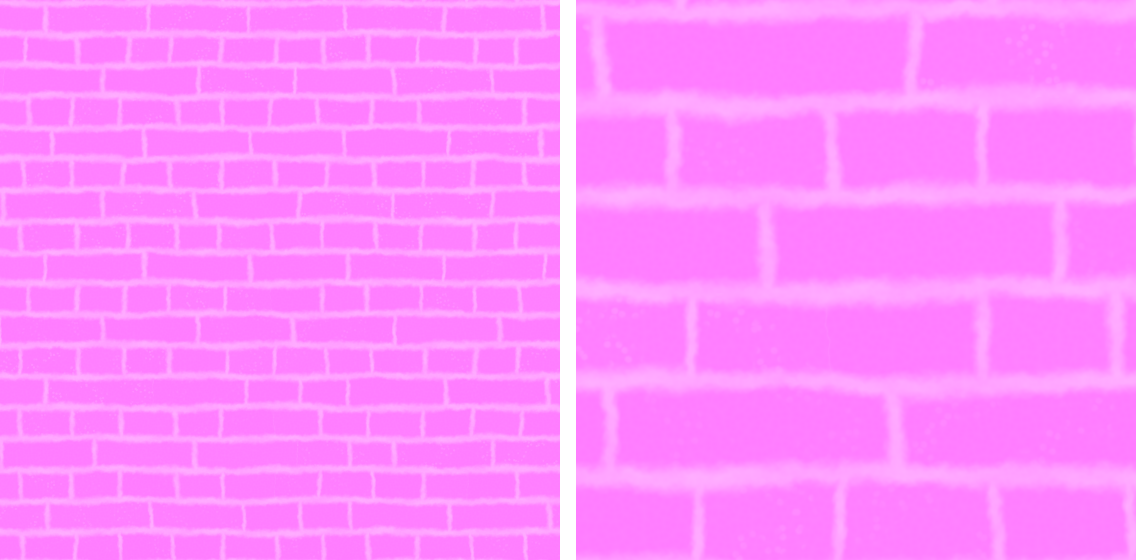
Left: the whole. Right: its middle third, enlarged.
A WebGL 2 fragment shader for this texture:

```glsl
#version 300 es
precision highp float;
// Weathered pink brick wall: courses of long and short bricks with soft pale mortar.
uniform vec2 u_resolution;
out vec4 fragColor;

const vec3 BRICK = vec3(1.0, 0.495, 1.0);
const vec3 MORTAR = vec3(1.0, 0.675, 1.0);
const float COURSES = 18.0;
const float LONG_BRICK = 0.177;   // brick length as a share of the canvas
const float BED_HALF = 0.0108;    // half thickness of horizontal mortar
const float JOINT_HALF = 0.0072;  // half thickness of vertical mortar

float hash(vec2 p) {
  vec3 q = fract(vec3(p.xyx) * vec3(0.1031, 0.1030, 0.0973));
  q += dot(q, q.yzx + 33.33);
  return fract((q.x + q.y) * q.z);
}

// Distance to the nearest scattered point
float cellular(vec2 p) {
  vec2 cell = floor(p);
  float nearest = 2.0;
  for (int y = -1; y <= 1; y++)
    for (int x = -1; x <= 1; x++) {
      vec2 c = cell + vec2(x, y);
      vec2 point = c + vec2(hash(c), hash(c + 57.3));
      nearest = min(nearest, length(point - p));
    }
  return nearest;
}

// Layered sines, roughly -1 to 1
float waves(vec2 p, float seed) {
  float sum = 0.0, amp = 0.5;
  for (int i = 0; i < 4; i++) {
    sum += amp * sin(p.x + seed + 1.7 * sin(p.y + seed * 1.3));
    p = mat2(1.5, 1.1, -1.1, 1.5) * p + 2.1;
    amp *= 0.6;
  }
  return sum;
}

float smoothMin(float a, float b, float k) {
  float h = max(k - abs(a - b), 0.0) / k;
  return min(a, b) - 0.25 * h * h * k;
}

// Bed joint: x = distance over half thickness, y = index of the course
vec2 bedJoint(vec2 p) {
  float v = p.y * COURSES - 0.1;
  float k = round(v);
  float sag = 0.065 * waves(vec2(p.x * 17.0, k), k * 4.7);
  float side = v - k - sag;
  float thick = BED_HALF * (1.0 + 0.22 * waves(vec2(p.x * 31.0, k * 2.0), k * 9.1));
  return vec2(abs(side) / COURSES / thick, side > 0.0 ? k : k - 1.0);
}

// Head joint: x = distance over half thickness, y = index of the brick
vec2 headJoint(vec2 p, float course) {
  bool isShort = mod(course, 2.0) > 0.5;
  float size = isShort ? 0.5 * LONG_BRICK : LONG_BRICK;
  float phase = isShort ? 0.5 : 0.5 * mod(course * 0.5 + 1.0, 2.0);
  float u = p.x / size - phase;
  float j = round(u);
  vec2 id = vec2(j + 40.0, course + 9.0);
  float slant = (p.y * COURSES - course - 0.6) * (hash(id + 31.0) - 0.5) * 0.010;
  float side = (u - j) * size - (hash(id) - 0.5) * 0.018 - slant;
  float thick = JOINT_HALF * mix(0.75, 1.2, hash(id + 71.0));
  float missing = step(0.96, hash(id + 13.0));
  float d = abs(side) / thick + missing * 0.75;
  float brick = side > 0.0 ? j : j - 1.0;
  // A few long bricks are cut in two
  float cut = step(0.91, hash(vec2(brick + 40.0, course + 90.0)));
  float cutDistance = abs((u - brick - 0.53) * size - slant) / JOINT_HALF;
  if (!isShort && cut > 0.5) d = min(d, cutDistance);
  return vec2(d, brick);
}

// Pale chips, present on some bricks only
float chips(vec2 p, vec2 brickId) {
  float worn = smoothstep(0.45, 1.0, hash(brickId + 5.0));
  float patches = smoothstep(0.0, 0.6, waves(p * 75.0, brickId.x));
  float spots = 1.0 - smoothstep(0.12, 0.38, cellular(p * 125.0));
  return worn * patches * spots;
}

void main() {
  vec2 uv = gl_FragCoord.xy / u_resolution;
  vec2 p = vec2(uv.x, 1.0 - uv.y);

  // Ragged brick edges
  vec2 rough = p + 0.0016 * vec2(waves(p * 150.0, 1.0), waves(p.yx * 170.0, 5.0));
  vec2 bed = bedJoint(rough);
  vec2 head = headJoint(rough, bed.y);
  vec2 brickId = vec2(head.y + 40.0, bed.y + 9.0);

  // Mortar fades softly into the brick, with uneven brightness
  float d = smoothMin(bed.x, head.x, 0.35);
  float mortar = 1.0 - smoothstep(0.1, 1.0, d);
  mortar *= 0.86 + 0.17 * waves(p * vec2(45.0, 95.0), 3.0);

  // Fine grain, chips and a slight tone change per brick
  float grain = cellular(p * 230.0) - 0.5;
  float tone = 0.07 * (hash(brickId + 17.0) - 0.4);
  float wear = 0.32 * chips(p, brickId) * (1.0 - mortar);
  float pale = mortar + wear + tone * (1.0 - mortar) + 0.09 * grain;
  fragColor = vec4(mix(BRICK, MORTAR, clamp(pale, -0.1, 1.1)), 1.0);
}
```
